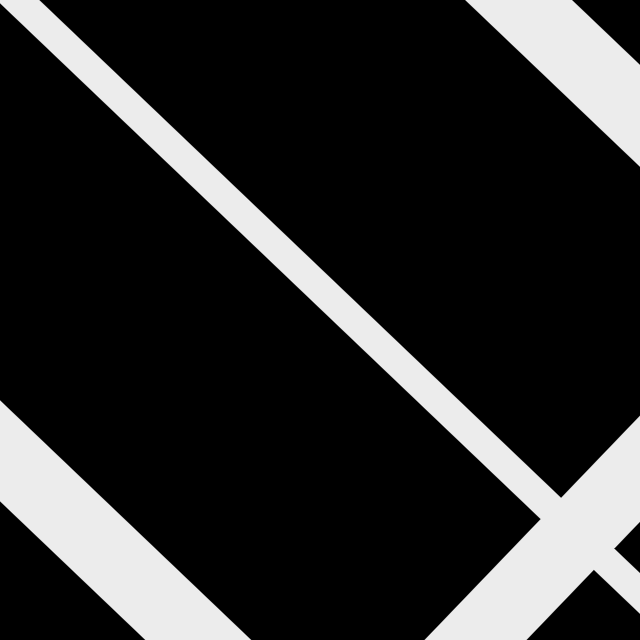
Write a WebGL 2 fragment shader that draws this background.

```glsl
#version 300 es
precision highp float;
// Pale diagonal bands on black: three falling stripes crossed by one rising stripe.

uniform vec2 u_resolution;
out vec4 fragColor;

// Coverage of the band |y - slope * x - offset| < halfHeight, measured across the band.
float band(vec2 p, float slope, float offset, float halfHeight, float pixel) {
    float d = (abs(p.y - slope * p.x - offset) - halfHeight) / length(vec2(slope, 1.0));
    return 1.0 - smoothstep(-0.7 * pixel, 0.7 * pixel, d);
}

void main() {
    float pixel = 1.0 / min(u_resolution.x, u_resolution.y);
    vec2 p = gl_FragCoord.xy / u_resolution;

    // Falling stripes: a thin one between two wide ones
    float cover = band(p, -0.954, 1.0267, 0.0319, pixel);
    cover = max(cover, band(p, -0.954, 1.773, 0.0797, pixel));
    cover = max(cover, band(p, -0.954, 0.2956, 0.079, pixel));

    // Rising stripe across the lower right corner
    cover = max(cover, band(p, 1.041, -0.7734, 0.083, pixel));

    vec3 background = vec3(0.0);
    vec3 stripe = vec3(0.925);
    fragColor = vec4(mix(background, stripe, cover), 1.0);
}
```
